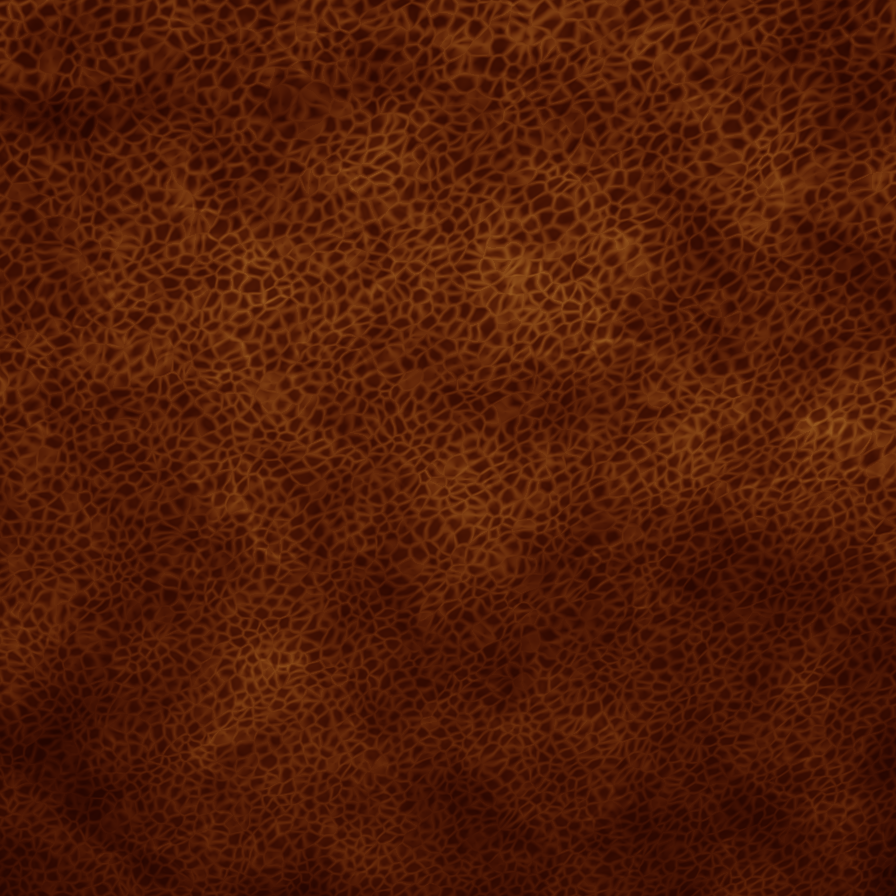
Give the GLSL for this texture, as a Shadertoy shader.

```glsl
const float CELLS = 96.0;          // grain cells across the lower edge
const float GROWTH = 0.42;         // how much cells widen towards the top
const float GRAIN_ANGLE = 0.55;    // direction of the stretched cells
const float GRAIN_STRETCH = 1.3;
const float JITTER = 0.88;
const float RIDGE_WIDTH = 0.62;
const float GRAIN_LOW = 0.125;     // grain contrast at the bottom
const float GRAIN_HIGH = 0.175;    // grain contrast at the top
const float MEAN_TONE = 0.312;
const float MOTTLE_SCALE = 5.0;
const float MOTTLE_DEPTH = 0.155;
const float VEIN_DEPTH = 0.065;
const float FOLD_DEPTH = 0.07;
const float LIGHT_SLOPE = 0.085;
const float VIGNETTE = 0.13;

vec2 hash2(vec2 p) {
    vec3 q = fract(p.xyx * vec3(0.1031, 0.1030, 0.0973));
    q += dot(q, q.yzx + 33.33);
    return fract((q.xx + q.yz) * q.zy);
}

float gradientDot(vec2 corner, vec2 offset) {
    return dot(hash2(corner + 57.0) * 2.0 - 1.0, offset);
}

float gradientNoise(vec2 p) {
    vec2 i = floor(p), f = fract(p);
    vec2 u = f * f * f * (f * (f * 6.0 - 15.0) + 10.0);
    vec2 e = vec2(1.0, 0.0);
    float low = mix(gradientDot(i, f), gradientDot(i + e, f - e), u.x);
    float high = mix(gradientDot(i + e.yx, f - e.yx), gradientDot(i + e.xx, f - e.xx), u.x);
    return mix(low, high, u.y);
}

float fbm(vec2 p) {
    float sum = 0.0, amplitude = 1.0;
    for (int i = 0; i < 4; i++) {
        sum += amplitude * gradientNoise(p);
        p = mat2(1.6, 1.2, -1.2, 1.6) * p + 17.3;
        amplitude *= 0.55;
    }
    return sum;
}

vec2 warp(vec2 p) {
    return vec2(gradientNoise(p), gradientNoise(p + 41.7));
}

// x: distance gap to the nearest border, y: random value of the cell
vec2 cellPattern(vec2 p) {
    vec2 base = floor(p);
    float nearest = 9.0, second = 9.0, id = 0.0;
    for (int y = -1; y <= 1; y++) {
        for (int x = -1; x <= 1; x++) {
            vec2 cell = base + vec2(x, y);
            vec2 rnd = hash2(cell);
            float d = length(cell + 0.5 + JITTER * (rnd - 0.5) - p);
            if (d < nearest) {
                second = nearest;
                nearest = d;
                id = fract(rnd.x * 7.0 + rnd.y * 3.0);
            } else {
                second = min(second, d);
            }
        }
    }
    return vec2(second - nearest, id);
}

// Thin lines along the zero crossings of noise, present only in places
float veins(vec2 p, float width) {
    float line = 1.0 - smoothstep(0.0, width, abs(gradientNoise(p)));
    return line * smoothstep(-0.05, 0.35, gradientNoise(p * 0.7 + 29.0));
}

// Pebbled grain: pale ridges around dark pits, about -0.5 to 0.5
float grain(vec2 uv) {
    float spread = 1.0 + GROWTH * uv.y;
    vec2 p = CELLS * vec2((uv.x - 0.5) / spread, log(spread) / GROWTH) + 200.0;
    float c = cos(GRAIN_ANGLE), s = sin(GRAIN_ANGLE);
    p = mat2(c, -s, s, c) * p;
    p.x /= GRAIN_STRETCH;
    p += 1.1 * warp(p * 0.22) + 0.35 * warp(p * 0.9);
    vec2 cell = cellPattern(p);
    float width = RIDGE_WIDTH * (1.0 + 0.5 * gradientNoise(p * 0.35 + 9.0));
    float ridge = 1.0 - smoothstep(0.0, width, cell.x);
    return ridge - 0.5 + 0.25 * (cell.y - 0.5) + 0.25 * gradientNoise(p * 1.7);
}

// Red carries the tone; green and blue follow it as powers
vec3 leatherColor(float tone) {
    return vec3(tone, tone * tone, 0.6 * tone * tone * tone);
}

void mainImage(out vec4 fragColor, in vec2 fragCoord) {
    vec2 uv = fragCoord / iResolution.xy;
    vec2 fromCenter = uv - vec2(0.47, 0.55);

    // Broad light and worn patches
    float tone = MEAN_TONE + LIGHT_SLOPE * (uv.y - 0.5);
    tone -= VIGNETTE * (dot(fromCenter, fromCenter) - 0.167);
    vec2 patchPos = uv * MOTTLE_SCALE + 0.5 * warp(uv * 4.0);
    tone += MOTTLE_DEPTH * fbm(patchPos + 3.0);

    // Dark fold on the upper left
    float foldLine = uv.y - 0.87 + 0.03 * gradientNoise(uv * vec2(6.0, 2.0));
    float fold = exp(-foldLine * foldLine * 900.0) * smoothstep(0.4, 0.0, uv.x);
    tone -= FOLD_DEPTH * fold;

    // Grain and creases, stronger where the surface is lit
    float lit = clamp(tone / MEAN_TONE, 0.6, 1.35);
    tone += lit * mix(GRAIN_LOW, GRAIN_HIGH, uv.y) * grain(uv);
    vec2 veinPos = uv + 0.02 * warp(uv * 18.0);
    float lines = veins(veinPos * vec2(9.0, 13.0), 0.05) + 0.7 * veins(veinPos * 21.0 + 5.0, 0.09);
    tone += lit * VEIN_DEPTH * lines;

    fragColor = vec4(leatherColor(clamp(tone, 0.09, 0.58)), 1.0);
}
```
